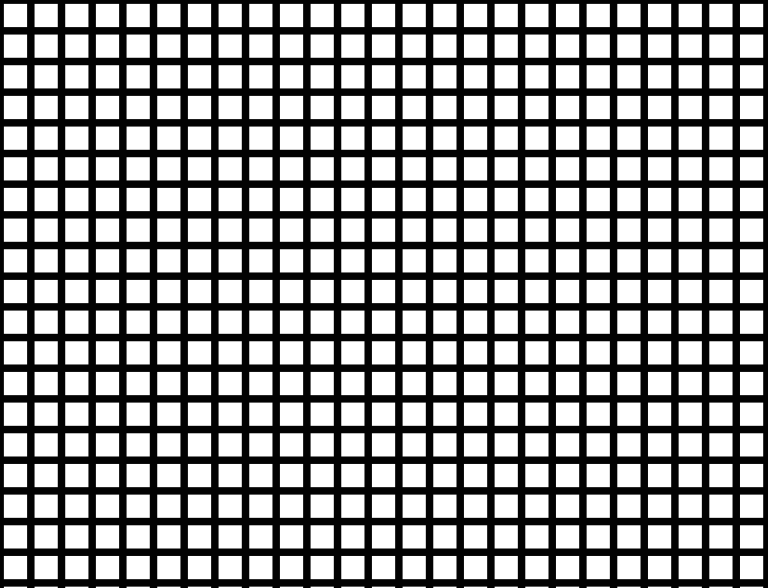
Write a WebGL 1 fragment shader that draws this pattern.

```glsl
precision highp float;
// Regular grid of black lines around white square cells, anchored at the top left.

uniform vec2 u_resolution;

const float COLUMNS = 25.04;     // cells across the canvas width
const float LINE_WIDTH = 0.243;  // line thickness as a share of one cell
const vec2 GRID_ORIGIN = vec2(0.005, 0.005); // line crossing, in cells from the top left
const vec3 LINE_COLOR = vec3(0.008);
const vec3 CELL_COLOR = vec3(1.0);

// Signed distance, in cells, to the nearest line edge on each axis (positive in the cell).
vec2 lineDistance(vec2 p) {
  vec2 toCenterLine = 0.5 - abs(fract(p) - 0.5);
  return toCenterLine - 0.5 * LINE_WIDTH;
}

void main() {
  float cellsPerPixel = COLUMNS / u_resolution.x;
  vec2 fromTopLeft = vec2(gl_FragCoord.x, u_resolution.y - gl_FragCoord.y);
  vec2 p = fromTopLeft * cellsPerPixel - GRID_ORIGIN;

  // One-pixel linear ramp: the share of the pixel covered by the white cell.
  vec2 coverage = clamp(lineDistance(p) / cellsPerPixel + 0.5, 0.0, 1.0);
  vec3 color = mix(LINE_COLOR, CELL_COLOR, coverage.x * coverage.y);

  gl_FragColor = vec4(color, 1.0);
}
```
